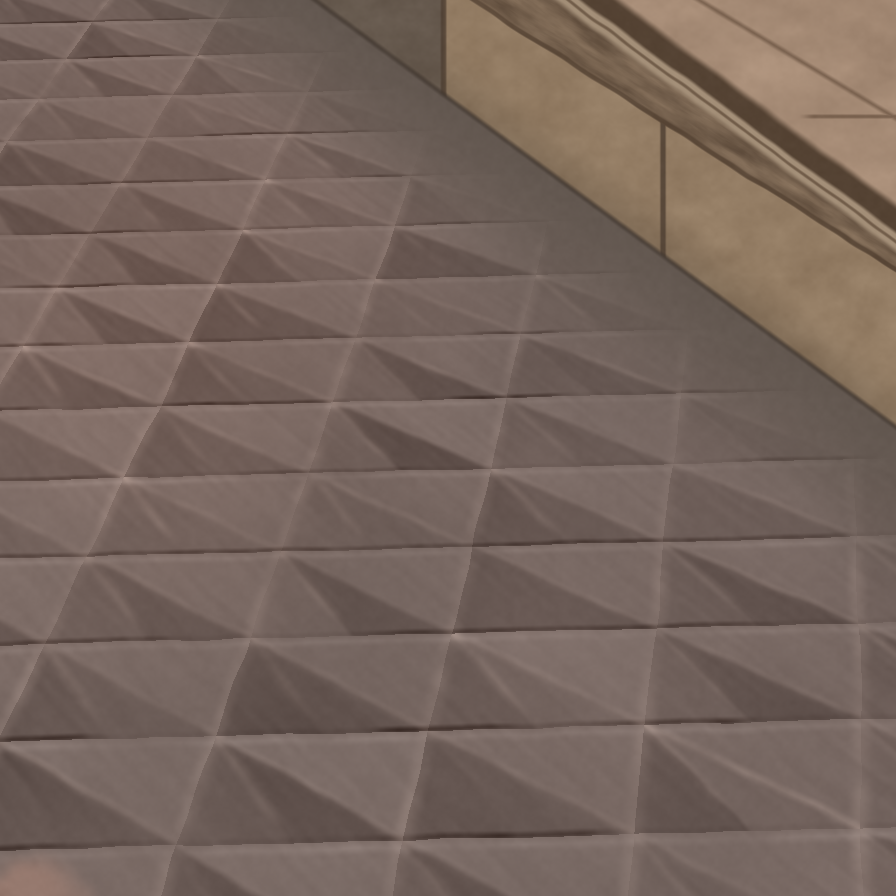
Write a WebGL 2 fragment shader that draws this texture.

```glsl
#version 300 es
precision highp float;
// Worn paving of slanted relief tiles in perspective, beside a sandstone kerb.
uniform vec2 u_resolution;
out vec4 fragColor;

float hash(vec2 p) {
  p = fract(p * vec2(0.1031, 0.1137));
  p += dot(p, p.yx + 33.33);
  return fract((p.x + p.y) * p.x * 97.0);
}

float noise(vec2 p) {
  vec2 i = floor(p), f = fract(p);
  f = f * f * (3.0 - 2.0 * f);
  return mix(mix(hash(i), hash(i + vec2(1, 0)), f.x),
             mix(hash(i + vec2(0, 1)), hash(i + 1.0), f.x), f.y);
}

float fbm(vec2 p) {
  float sum = 0.0, amp = 0.5;
  for (int i = 0; i < 4; i++) {
    sum += amp * noise(p);
    p = p * 2.03 + 17.0;
    amp *= 0.5;
  }
  return sum;
}

// Soft stroke around d = 0, and soft step with feather w.
float stroke(float d, float halfWidth, float w) {
  return 1.0 - smoothstep(halfWidth - w, halfWidth + w, abs(d));
}
float side(float d, float w) { return smoothstep(-w, w, d); }

// Maps the canvas to tile columns and rows on the ground plane.
vec2 groundPlane(vec2 p) {
  float row = (p.y - 0.051 - 0.0255 * p.x) / (0.1322 - 0.063 * p.y + 0.0016 * p.x);
  float col = (p.x * (1.0 + 0.063 * row) - 0.452 - 0.0583 * row) / 0.2552;
  return vec2(col, row);
}

vec3 paving(vec2 p, float kerbDistance) {
  vec2 g = groundPlane(p) + 0.025 * (vec2(noise(p * 22.0), noise(p * 22.0 + 50.0)) - 0.5);
  vec2 id = floor(g), f = fract(g), w = fwidth(g) + 0.012;
  float relief = smoothstep(0.02, 0.2, kerbDistance) * (0.65 + 0.5 * noise(p * 6.0 + 4.0));

  // Broad stains and tints
  vec3 col = mix(vec3(0.435, 0.378, 0.357), vec3(0.495, 0.428, 0.405), fbm(p * 5.0 + 3.0));
  col += vec3(0.03, 0.008, 0.0) * exp(-9.0 * dot(p - vec2(0.15, 0.72), p - vec2(0.15, 0.72)));
  col = mix(vec3(0.385, 0.342, 0.312), col, smoothstep(-0.02, 0.22, kerbDistance));

  // Facets: the lower left half of each tile falls into shade, split by a steep ridge
  float slope = 1.0 - f.x - f.y;
  float ridge = 1.0 - f.y - 2.0 * f.x;
  float shaded = side(slope, w.x + w.y);
  float leftFacet = side(ridge, w.x + w.y);
  float shade = mix(0.015 + 0.085 * hash(id + 91.0), 0.01 + 0.085 * hash(id + 40.0), leftFacet);
  col -= relief * shaded * shade * vec3(1.0, 0.95, 0.92);
  col += relief * (1.0 - shaded) * (0.025 * hash(id + 63.0) + 0.02 * (f.y - 0.5));

  // Brushed streaks running down the facets
  float streaks = noise(vec2((g.x + 0.6 * g.y) * 22.0, g.y * 2.0)) - 0.5;
  col += 0.022 * relief * streaks;

  // Worn pale ridges and wide, faint column joints
  float wear = noise(g * 4.0 + 9.0);
  float pale = 1.1 * stroke(ridge, 0.05, 0.06) * smoothstep(0.05, 0.4, f.y) * hash(id + 12.0);
  pale += stroke(slope, 0.035, 0.045) * (0.25 + 0.75 * hash(id + 28.0));
  pale += 0.75 * stroke(abs(f.x - 0.5) - 0.5, 0.035, 0.035);
  col += relief * 0.075 * pale * (0.3 + wear) * vec3(1.0, 0.92, 0.86);

  // Row joints: a broken dark undercut above a faintly lit lip
  float broken = smoothstep(0.35, 0.75, noise(vec2(g.x * 1.7 + 5.0, id.y * 7.0)));
  broken *= 0.55 + 0.45 * noise(vec2(g.x * 14.0, id.y * 3.0));
  col -= relief * 0.17 * stroke(f.y - 0.02, 0.025, 0.03) * (0.12 + 0.88 * broken);
  col += relief * 0.045 * stroke(f.y - 0.94, 0.03, 0.04) * (0.3 + wear);

  // Pale patch in the near corner
  float patchEdge = length((p - vec2(0.03, 0.0)) * vec2(0.8, 1.2)) + 0.02 * noise(p * 40.0);
  return mix(col, vec3(0.63, 0.50, 0.45), 0.75 * (1.0 - smoothstep(0.03, 0.075, patchEdge)));
}

vec3 kerb(vec2 p, float rise) {
  float px = 1.2 / 768.0;
  float grain = fbm(p * vec2(30.0, 38.0));

  // Front face with upright joints and a darker far block
  vec3 col = mix(vec3(0.54, 0.45, 0.355), vec3(0.63, 0.54, 0.44), grain);
  col *= 0.88 + 0.12 * smoothstep(-0.01, 0.07, rise);
  col = mix(vec3(0.40, 0.35, 0.305) + 0.08 * (grain - 0.5), col, side(p.x - 0.495, px));
  float joints = max(stroke(p.x - 0.495, 0.003, px), stroke(p.x - 0.74, 0.003, px));
  col = mix(col, vec3(0.31, 0.25, 0.20), joints * 0.85);

  // Stepped upper ledge: weathered tread, bright lip, shadow, pale top
  float t = 0.638 * (p.x - 0.523) - (1.0 - p.y) + 0.003 * (noise(p * 35.0) - 0.5);
  float lip = 0.05 - 0.1 * (p.x - 0.74);
  float chips = fbm(vec2((p.x - p.y) * 14.0, t * 90.0) + 8.0);
  vec3 ledge = mix(vec3(0.34, 0.27, 0.21), vec3(0.58, 0.49, 0.40), chips);
  ledge = mix(ledge, vec3(0.64, 0.56, 0.47), side(t - lip, 3.0 * px));
  ledge = mix(ledge, vec3(0.36, 0.28, 0.21), 0.7 * stroke(t - lip - 0.01, 0.002, px));
  ledge = mix(ledge, vec3(0.33, 0.26, 0.20), side(t - lip - 0.02, 2.0 * px));
  vec3 top = mix(vec3(0.59, 0.49, 0.41), vec3(0.73, 0.62, 0.53), fbm(p * vec2(14.0, 24.0)));
  float crack = stroke(0.6 * (p.x - 0.78) - (1.0 - p.y), 0.0025, 2.0 * px);
  crack = max(crack, stroke(p.y - 0.87, 0.002, px) * side(p.x - 0.9, 0.01));
  top = mix(top, vec3(0.42, 0.33, 0.26), 0.75 * crack);
  ledge = mix(ledge, top, side(t - lip - 0.05, 4.0 * px));
  col = mix(col, ledge, side(t, px));
  return mix(col, vec3(0.32, 0.25, 0.19), 0.7 * stroke(t - 0.003, 0.003, px));
}

void main() {
  vec2 p = gl_FragCoord.xy / u_resolution;
  float rise = 0.735 * (p.x - 0.3516) - (1.0 - p.y);
  vec3 col = mix(paving(p, -rise), kerb(p, rise), side(rise, 0.002));
  col = mix(col, vec3(0.26, 0.22, 0.19), 0.7 * stroke(rise, 0.003, 0.003));
  col += 0.025 * (fbm(p * 130.0) - 0.47);
  fragColor = vec4(col, 1.0);
}
```
